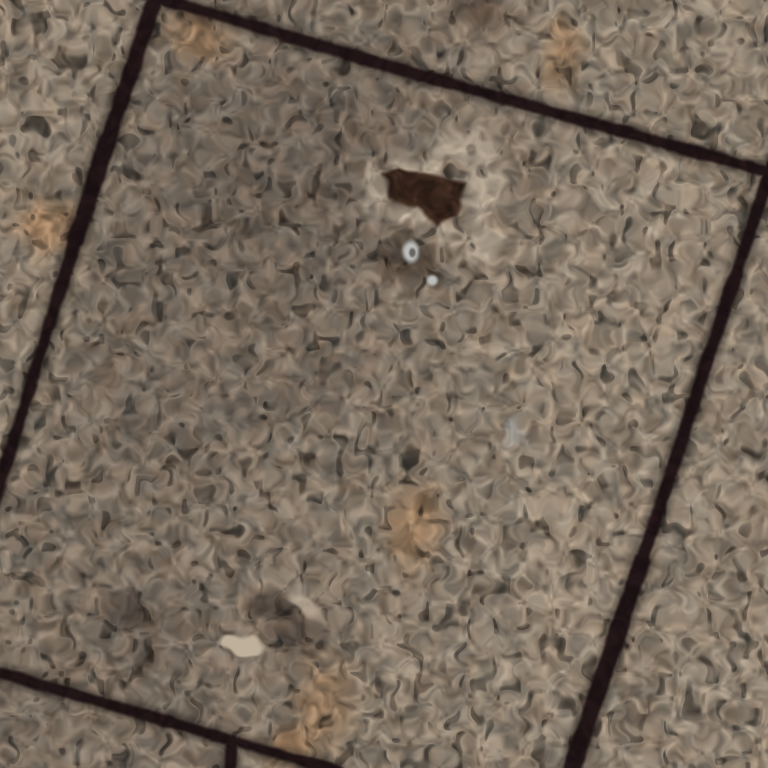
A WebGL 2 fragment shader for this texture:

```glsl
#version 300 es
precision highp float;
// Weathered speckled paving slab with dark tilted joints, a chipped hole and rusty stains.
uniform vec2 u_resolution;
out vec4 fragColor;

const vec3 STONE_DARK = vec3(0.405, 0.362, 0.320);
const vec3 STONE_LIGHT = vec3(0.545, 0.493, 0.430);
const vec3 JOINT = vec3(0.120, 0.075, 0.080);
const vec3 HOLE = vec3(0.215, 0.145, 0.110);
const vec3 CHALK = vec3(0.750, 0.690, 0.610);
const vec3 RUST = vec3(0.560, 0.425, 0.300);
const vec3 SHADOW = vec3(0.200, 0.155, 0.130);
const float GRAIN_SCALE = 88.0;
const float GRAIN_CONTRAST = 0.48;
const float JOINT_ROUGHNESS = 0.007;

// Joint segments (start, end) and their half widths
const vec4 JOINTS[8] = vec4[8](
  vec4(0.208, 1.020, 0.098, 0.688), vec4(0.098, 0.688, -0.010, 0.335),
  vec4(0.190, 1.008, 0.547, 0.902), vec4(0.547, 0.902, 1.010, 0.773),
  vec4(1.005, 0.785, 0.836, 0.270), vec4(0.836, 0.270, 0.738, -0.020),
  vec4(-0.010, 0.127, 0.440, -0.004), vec4(0.303, 0.036, 0.297, -0.020));
const float JOINT_WIDTH[8] = float[8](0.0100, 0.0075, 0.0080, 0.0075, 0.0080, 0.0105, 0.0070, 0.0080);

// Ellipses: centre, radii
const vec4 RUST_STAINS[6] = vec4[6](
  vec4(0.538, 0.315, 0.042, 0.070), vec4(0.420, 0.080, 0.050, 0.068),
  vec4(0.260, 0.950, 0.050, 0.036), vec4(0.062, 0.708, 0.055, 0.045),
  vec4(0.733, 0.928, 0.030, 0.055), vec4(0.375, 0.025, 0.040, 0.030));
const vec4 CHALK_PATCHES[7] = vec4[7](
  vec4(0.488, 0.757, 0.022, 0.036), vec4(0.605, 0.807, 0.050, 0.025),
  vec4(0.628, 0.755, 0.030, 0.055), vec4(0.585, 0.690, 0.020, 0.022),
  vec4(0.632, 0.682, 0.023, 0.030), vec4(0.535, 0.718, 0.030, 0.018),
  vec4(0.550, 0.787, 0.045, 0.014));
const vec4 DARK_SPOTS[5] = vec4[5](
  vec4(0.388, 0.180, 0.050, 0.042), vec4(0.622, 0.990, 0.045, 0.030),
  vec4(0.175, 0.203, 0.036, 0.030), vec4(0.345, 0.212, 0.040, 0.018),
  vec4(0.530, 0.660, 0.055, 0.035));
const vec2 HOLE_EDGE[7] = vec2[7](
  vec2(0.500, 0.772), vec2(0.522, 0.782), vec2(0.605, 0.763), vec2(0.594, 0.720),
  vec2(0.567, 0.703), vec2(0.540, 0.730), vec2(0.505, 0.742));

float hash(vec2 p) {
  vec3 q = fract(p.xyx * 0.1031);
  q += dot(q, q.yzx + 33.33);
  return fract((q.x + q.y) * q.z);
}

float noise(vec2 p) {
  vec2 i = floor(p), f = fract(p);
  f = f * f * (3.0 - 2.0 * f);
  return mix(mix(hash(i), hash(i + vec2(1, 0)), f.x),
             mix(hash(i + vec2(0, 1)), hash(i + vec2(1, 1)), f.x), f.y);
}

float fbm(vec2 p) {
  float sum = 0.0, amp = 0.5;
  for (int i = 0; i < 4; i++) {
    sum += amp * noise(p);
    p = mat2(1.6, 1.2, -1.2, 1.6) * p + 7.3;
    amp *= 0.5;
  }
  return sum;
}

float segmentDistance(vec2 p, vec2 a, vec2 b) {
  vec2 d = b - a;
  return length(p - a - d * clamp(dot(p - a, d) / dot(d, d), 0.0, 1.0));
}

float holeDistance(vec2 p) {
  float d = 1e3, side = 1.0;
  for (int i = 0; i < 7; i++) {
    vec2 a = HOLE_EDGE[i], b = HOLE_EDGE[(i + 1) % 7];
    d = min(d, segmentDistance(p, a, b));
    if ((a.y > p.y) != (b.y > p.y) && p.x < a.x + (b.x - a.x) * (p.y - a.y) / (b.y - a.y)) side = -side;
  }
  return d * side;
}

// Soft ellipse, 1 at its centre, turned by an angle
float blob(vec2 p, vec4 e, float angle, float soft) {
  float c = cos(angle), s = sin(angle);
  vec2 q = mat2(c, -s, s, c) * (p - e.xy) / e.zw;
  return 1.0 - smoothstep(1.0 - soft, 1.0 + 0.4 * soft, length(q));
}

void main() {
  vec2 p = gl_FragCoord.xy / u_resolution;
  float px = 1.0 / min(u_resolution.x, u_resolution.y);
  vec2 wobble = vec2(noise(p * 55.0), noise(p * 55.0 + 31.7)) - 0.5;
  vec2 rough = p + wobble * 0.016;

  // Broad tone: worn light stone on the right, grime on the left and near the hole
  float tone = 0.28 + 0.55 * smoothstep(0.25, 0.85, p.x - 0.25 * (p.y - 0.5));
  tone += 0.55 * (fbm(p * 6.0) - 0.47);
  tone -= 0.30 * blob(p, vec4(0.40, 0.73, 0.20, 0.18), 0.0, 0.9);
  tone += 0.40 * (1.0 - smoothstep(0.0, 0.05, p.x - 0.202 + 0.32 * (1.0 - p.y)));
  vec3 color = mix(STONE_DARK, STONE_LIGHT, clamp(tone, 0.0, 1.0));

  // Stains
  for (int i = 0; i < 6; i++)
    color = mix(color, RUST, 0.60 * blob(rough, RUST_STAINS[i], -0.1, 0.8));
  for (int i = 0; i < 5; i++)
    color = mix(color, SHADOW, 0.55 * blob(rough, DARK_SPOTS[i], -0.4, 0.9));

  // Mineral grain with sparse dark pits
  vec2 g = p * GRAIN_SCALE + wobble * 1.5;
  float grain = 0.65 * noise(g) + 0.35 * noise(g * 1.9 + 13.0) - 0.5;
  float pits = smoothstep(0.66, 0.90, noise(g * vec2(1.1, 0.85) + 57.0));
  color *= 1.0 + GRAIN_CONTRAST * grain * 1.5 - 0.36 * pits + 0.05;
  color += 0.025 * (noise(p * 60.0 + 91.0) - 0.5) * vec3(1.0, -0.1, -0.8);

  // Chalky rim, hole and pale chips
  float chalk = 0.0;
  for (int i = 0; i < 7; i++) chalk = max(chalk, blob(rough, CHALK_PATCHES[i], 0.0, 0.6));
  chalk *= smoothstep(0.25, 0.60, noise(p * 62.0 + 5.0) + 0.15);
  color = mix(color, CHALK * (0.92 + 0.4 * grain), 0.85 * chalk);
  float hole = holeDistance(p + wobble * 0.008);
  color = mix(color, HOLE * (1.0 + 0.9 * grain), 1.0 - smoothstep(-0.004, 0.003 + px, hole));
  float chips = max(blob(rough, vec4(0.315, 0.160, 0.033, 0.014), -0.15, 0.4),
                    0.75 * blob(rough, vec4(0.397, 0.214, 0.032, 0.013), -0.55, 0.5));
  color = mix(color, CHALK, chips);
  float beads = max(blob(p, vec4(0.535, 0.672, 0.012, 0.016), 0.0, 0.5),
                    blob(p, vec4(0.563, 0.635, 0.008, 0.008), 0.0, 0.6));
  beads = max(beads, 0.5 * blob(rough, vec4(0.667, 0.437, 0.016, 0.020), 0.0, 0.7));
  color = mix(color, vec3(0.73, 0.74, 0.73), beads);
  color = mix(color, SHADOW, 0.6 * blob(p, vec4(0.537, 0.671, 0.005, 0.007), 0.0, 0.6));

  // Ragged joints with a soft shaded lip
  float joint = 1e3;
  for (int i = 0; i < 8; i++)
    joint = min(joint, segmentDistance(p, JOINTS[i].xy, JOINTS[i].zw) - JOINT_WIDTH[i]);
  joint += JOINT_ROUGHNESS * (fbm(p * 32.0) - 0.47);
  color *= 1.0 - 0.30 * (1.0 - smoothstep(0.0, 0.013, joint));
  color = mix(color, JOINT * (1.0 + 0.6 * grain), 1.0 - smoothstep(-0.003, 0.002 + px, joint));
  fragColor = vec4(clamp(color, 0.0, 1.0), 1.0);
}
```
